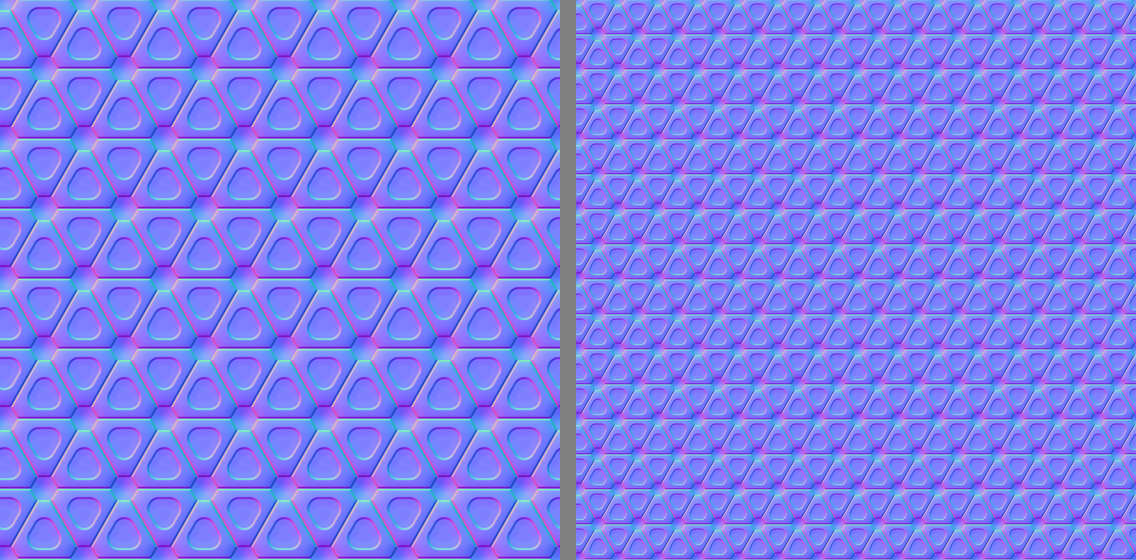
Left: one tile. Right: repeated 2 by 2.
Give the GLSL for this texture map, as a Shadertoy shader.

```glsl
// Tangent-space normal map of raised triangular tiles with round dimples and hexagonal pits.

const vec2  REPEATS      = vec2(7.0, 8.0);    // tiles across, rows down (rows must be even)
const vec2  OFFSET       = vec2(0.053, 0.02); // lattice shift, in repeats
const float PIT_APOTHEM  = 0.141;             // hexagon at each lattice corner
const float BEVEL_WIDTH  = 0.024;
const float BEVEL_DEPTH  = 0.026;
const float DOME_WIDTH   = 0.07;              // soft falloff toward the tile borders
const float DOME_DEPTH   = 0.025;
const float PIT_WIDTH    = 0.17;
const float PIT_DEPTH    = 0.075;
const float DIMPLE_CORE  = 0.07;              // half side of the triangle that is rounded
const float DIMPLE_ROUND = 0.148;
const float RIM_WIDTH    = 0.034;
const float RIM_DEPTH    = 0.025;
const float BOWL_DEPTH   = 0.012;
const float SLOPE_STEP   = 0.003;
const int   SAMPLES      = 3;                 // antialiasing grid per axis

const float SQRT3        = 1.7320508;
const float ROW_HEIGHT   = 0.5 * SQRT3;
const float INRADIUS     = SQRT3 / 6.0;
const float CIRCUMRADIUS = SQRT3 / 3.0;

float smoothMin(float a, float b, float k) {
    float h = max(k - abs(a - b), 0.0) / k;
    return min(a, b) - 0.25 * h * h * k;
}

// Signed distance to an upright equilateral triangle with the given half side.
float triangleDistance(vec2 p, float halfSide) {
    p.x = abs(p.x) - halfSide;
    p.y += halfSide / SQRT3;
    if (p.x + SQRT3 * p.y > 0.0) p = vec2(p.x - SQRT3 * p.y, -SQRT3 * p.x - p.y) * 0.5;
    p.x -= clamp(p.x, -2.0 * halfSide, 0.0);
    return -length(p) * sign(p.y);
}

// Position relative to the tile centre; downward tiles are turned upright.
vec2 tileLocal(vec2 p) {
    float row = p.y / ROW_HEIGHT;
    vec2 cell = fract(vec2(p.x - 0.5 * row, row));
    if (cell.x + cell.y > 1.0) cell = 1.0 - cell;
    return vec2(cell.x + 0.5 * cell.y, ROW_HEIGHT * cell.y) - vec2(0.5, INRADIUS);
}

float surfaceHeight(vec2 p) {
    vec2 q = tileLocal(p);

    // Projections on the three side normals
    vec3 side = vec3(-q.y, 0.5 * q.y + ROW_HEIGHT * q.x, 0.5 * q.y - ROW_HEIGHT * q.x);
    float highest = max(side.x, max(side.y, side.z));
    float lowest = min(side.x, min(side.y, side.z));
    float toSide = INRADIUS - highest;
    float toPit = CIRCUMRADIUS - PIT_APOTHEM + lowest;

    // Sharp bevel and soft dome of the tile
    float h = BEVEL_DEPTH * smoothstep(0.0, BEVEL_WIDTH, min(toSide, toPit));
    float inset = max(smoothMin(toSide, toPit, 0.06), 0.0);
    h += DOME_DEPTH * (1.0 - exp(-inset / DOME_WIDTH));

    // Hollow around the nearest lattice corner
    float cornerSq = dot(q, q) + CIRCUMRADIUS * CIRCUMRADIUS + 2.0 * CIRCUMRADIUS * lowest;
    h -= PIT_DEPTH * exp(-cornerSq / (PIT_WIDTH * PIT_WIDTH));

    // Dimple: crisp rim and shallow bowl
    float dimple = triangleDistance(q, DIMPLE_CORE) - DIMPLE_ROUND;
    h += RIM_DEPTH * smoothstep(-RIM_WIDTH, 0.0, dimple);
    h += BOWL_DEPTH * smoothstep(-0.13, 0.0, dimple);
    return h;
}

// Encoded normal: red grows with the rightward rise, green with the upward fall.
vec3 normalColor(vec2 uv) {
    vec2 p = (uv * REPEATS - OFFSET) * vec2(1.0, ROW_HEIGHT);
    vec2 e = vec2(SLOPE_STEP, 0.0);
    vec2 slope = vec2(surfaceHeight(p + e.xy) - surfaceHeight(p - e.xy),
                      surfaceHeight(p + e.yx) - surfaceHeight(p - e.yx)) / (2.0 * SLOPE_STEP);
    return 0.5 + 0.5 * normalize(vec3(slope.x, -slope.y, 1.0));
}

void mainImage(out vec4 fragColor, in vec2 fragCoord) {
    vec3 color = vec3(0.0);
    for (int j = 0; j < SAMPLES; j++) {
        for (int i = 0; i < SAMPLES; i++) {
            vec2 jitter = (vec2(i, j) + 0.5) / float(SAMPLES) - 0.5;
            color += normalColor((fragCoord + jitter) / iResolution.xy);
        }
    }
    fragColor = vec4(color / float(SAMPLES * SAMPLES), 1.0);
}
```
